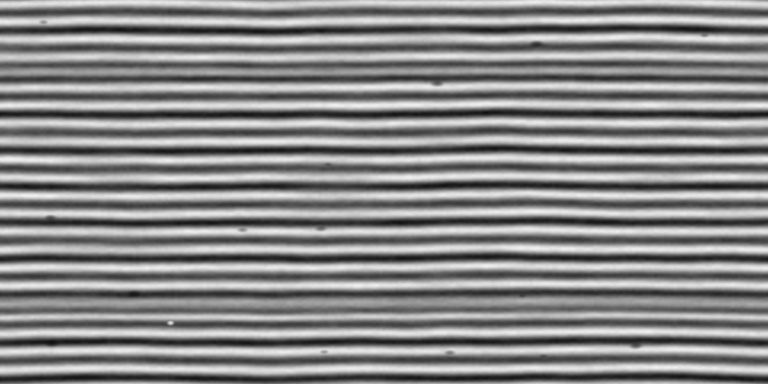
Write a WebGL 2 fragment shader that draws this texture.

```glsl
#version 300 es
precision highp float;
// Tiling horizontal grey bands: soft dark lines, alternately strong and weak, with slight sway and wear.
uniform vec2 u_resolution;
out vec4 outColor;

const float TAU = 6.2831853;
const float LIGHT = 0.89;
const float DARK_STRONG = 0.12;
const float DARK_WEAK = 0.26;
const float FADED = 0.47;
const vec2 SLIPS = vec2(0.182, 0.812);  // heights where the line rhythm slips

float hash(vec2 p) {
  vec3 q = fract(p.xyx * vec3(0.1031, 0.1030, 0.0973));
  q += dot(q, q.yzx + 33.33);
  return fract((q.x + q.y) * q.z);
}

// Value noise on a wrapping grid, from -1 to 1
float tileNoise(vec2 uv, vec2 cells, float seed) {
  vec2 p = uv * cells;
  vec2 i = floor(p);
  vec2 f = fract(p);
  f = f * f * (3.0 - 2.0 * f);
  vec2 a = mod(i, cells) + seed;
  vec2 b = mod(i + 1.0, cells) + seed;
  float low = mix(hash(a), hash(vec2(b.x, a.y)), f.x);
  float high = mix(hash(vec2(a.x, b.y)), hash(b), f.x);
  return 2.0 * mix(low, high, f.y) - 1.0;
}

float bump(float x, float center, float width) {
  float d = (x - center) / width;
  return exp(-d * d);
}

// Band tone at a height: 22 lines in all, 10 of them strong
float bandTone(float height, float contrast) {
  float y = fract(height);
  float slip = smoothstep(SLIPS.x - 0.026, SLIPS.x + 0.026, y)
             + smoothstep(SLIPS.y - 0.031, SLIPS.y + 0.031, y);
  float linePhase = (64.0 * y + slip - 2.0) / 3.0;
  float strongPhase = (32.0 * y - slip - 2.5) / 3.0;
  float strong = 0.5 + 0.5 * cos(TAU * strongPhase);
  float dark = mix(DARK_WEAK, DARK_STRONG, strong);
  float tone = mix(dark, LIGHT, 0.5 - 0.5 * cos(TAU * linePhase));
  float fade = 0.6 * bump(y, SLIPS.x, 0.022) + 0.65 * bump(y, SLIPS.y - 0.018, 0.027);
  return mix(FADED, tone, contrast * (1.0 - fade));
}

// Scattered soft spots, at most one in each cell
float spots(vec2 uv, vec2 cells, vec2 radius, float chance, float seed) {
  vec2 p = uv * cells;
  vec2 cell = mod(floor(p), cells) + seed;
  vec2 center = 0.3 + 0.4 * vec2(hash(cell + 7.0), hash(cell + 19.0));
  vec2 d = (fract(p) - center) / cells * vec2(2.0, 1.0) / radius;
  float size = mix(0.55, 1.0, hash(cell + 31.0));
  float present = step(hash(cell), chance);
  return present * size * (1.0 - smoothstep(0.1, 1.0, length(d) / size));
}

void main() {
  vec2 uv = gl_FragCoord.xy / u_resolution;

  // Gentle sway of the lines
  float sway = 0.0048 * tileNoise(uv, vec2(6.0, 2.0), 3.0)
             + 0.0016 * tileNoise(uv, vec2(17.0, 9.0), 41.0);

  // Cloudy loss of contrast
  float cloud = tileNoise(uv, vec2(7.0, 11.0), 83.0);
  float contrast = 1.0 - 0.22 * smoothstep(0.2, 0.9, cloud);
  float tone = bandTone(1.0 - uv.y + sway, contrast);

  // Long streaks and fine grain
  tone += 0.035 * tileNoise(uv, vec2(19.0, 88.0), 127.0);
  tone += 0.022 * tileNoise(uv, vec2(90.0, 120.0), 211.0);
  tone += 0.015 * tileNoise(uv, vec2(240.0, 140.0), 307.0);

  // Dark smudges and rare bright specks
  tone *= 1.0 - 0.5 * spots(uv, vec2(8.0, 6.0), vec2(0.026, 0.013), 0.28, 401.0);
  tone += 0.6 * spots(uv, vec2(6.0, 4.0), vec2(0.014, 0.009), 0.1, 503.0);

  outColor = vec4(vec3(clamp(tone, 0.0, 1.0)), 1.0);
}
```
